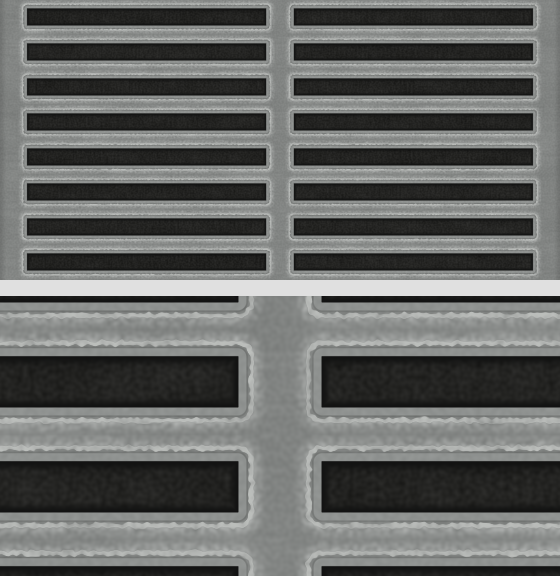
Top: the whole. Bottom: its middle third, enlarged.
Reproduce this pattern procedurally as a Shadertoy shader.

```glsl
// Worn grey metal vent plate with two columns of eight dark horizontal slots.

const vec2 PITCH = vec2(0.953, 0.125);      // slot spacing, canvas height = 1
const vec2 SLOT_HALF = vec2(0.427, 0.0305); // half size of each opening
const float ROW_SHIFT = 0.002;              // rows sit slightly above centre
const float RIM_WIDTH = 0.0145;             // opening to worn outer edge
const vec3 PLATE = vec3(0.507, 0.517, 0.510);
const vec3 RIM = vec3(0.570, 0.582, 0.575);
const vec3 WORN = vec3(0.735, 0.745, 0.735);
const vec3 CAVITY = vec3(0.137, 0.137, 0.130);
const vec3 SHADOW = vec3(0.068, 0.070, 0.068);

float hash(vec2 p) {
    vec3 h = fract(p.xyx * 0.1031);
    h += dot(h, h.yzx + 33.33);
    return fract((h.x + h.y) * h.z);
}

vec2 gradient(vec2 cell) {
    float angle = 6.2832 * hash(cell);
    return vec2(cos(angle), sin(angle));
}

// Gradient noise, roughly -0.7 to 0.7.
float noise(vec2 p) {
    vec2 i = floor(p), f = p - i;
    vec2 u = f * f * f * (f * (f * 6.0 - 15.0) + 10.0);
    vec2 e = vec2(1.0, 0.0);
    float a = dot(gradient(i), f);
    float b = dot(gradient(i + e.xy), f - e.xy);
    float c = dot(gradient(i + e.yx), f - e.yx);
    float d = dot(gradient(i + e.xx), f - e.xx);
    return mix(mix(a, b, u.x), mix(c, d, u.x), u.y);
}

float fbm(vec2 p) {
    float sum = 0.0, amplitude = 0.6;
    for (int i = 0; i < 4; i++) {
        sum += amplitude * noise(p);
        p = p * 2.03 + 17.3;
        amplitude *= 0.5;
    }
    return sum;
}

float roundedBox(vec2 p, vec2 halfSize, float radius) {
    vec2 q = abs(p) - halfSize + radius;
    return length(max(q, 0.0)) + min(max(q.x, q.y), 0.0) - radius;
}

float band(float d, float halfWidth, float blur) {
    return 1.0 - smoothstep(halfWidth - blur, halfWidth + blur, abs(d));
}

// Plate with cloudy stains, fine grain and brushed streaks.
vec3 plateColor(vec2 p) {
    float stain = fbm(p * vec2(5.0, 7.0));
    float grain = noise(p * 145.0 + 40.0);
    float brushed = noise(p * vec2(12.0, 95.0));
    return PLATE + 0.045 * stain + 0.035 * grain + 0.02 * brushed;
}

// Raised rim and the chipped, bright halo around it.
vec3 addRim(vec3 color, vec2 p, float opening, float rim, float blur) {
    float ragged = noise(p * 125.0 + 9.0);
    float patches = fbm(p * 14.0 + 5.0);
    float outside = smoothstep(-0.002, 0.003, rim);
    float halo = outside * (1.0 - smoothstep(0.002, 0.021, rim));
    color += halo * (0.085 + 0.13 * ragged + 0.07 * patches);

    float line = band(rim - 0.001 + 0.004 * ragged, 0.0026, blur);
    color = mix(color, WORN, line * clamp(0.78 + 0.5 * patches + 0.4 * ragged, 0.0, 1.0));

    float face = band(opening - 0.005, 0.0045, blur);
    color = mix(color, RIM + 0.04 * ragged, 0.85 * face);
    return color - 0.05 * band(opening - 0.0105, 0.001, blur);
}

// Sooty recess, shaded along its walls and most deeply at the top.
vec3 cavityColor(vec2 p, vec2 local, float opening, float tone) {
    float depth = smoothstep(0.0, 0.013, -opening);
    float topShade = smoothstep(0.008, SLOT_HALF.y, local.y);
    float streak = noise(p * vec2(120.0, 22.0));
    float grain = noise(p * 150.0 + 70.0);
    float soot = fbm(p * vec2(8.0, 20.0) + 31.0);
    vec3 color = mix(SHADOW, CAVITY, depth * (1.0 - 0.35 * topShade));
    return color + depth * (0.025 * streak + 0.045 * grain + 0.035 * soot + tone);
}

void mainImage(out vec4 fragColor, in vec2 fragCoord) {
    vec2 p = fragCoord / iResolution.y;
    float aspect = iResolution.x / iResolution.y;
    float blur = 0.75 / iResolution.y;

    // Two columns centred on the canvas, eight rows up its height.
    vec2 grid = (p - vec2(0.5 * aspect, ROW_SHIFT)) / PITCH;
    vec2 cell = clamp(floor(grid), vec2(-1.0, 0.0), vec2(0.0, 7.0));
    vec2 local = (grid - cell - 0.5) * PITCH;
    float tone = 0.014 * (hash(cell + 11.0) - 0.5);

    float opening = roundedBox(local, SLOT_HALF, 0.001);
    float rim = roundedBox(local, SLOT_HALF + RIM_WIDTH, 0.014);

    vec3 color = addRim(plateColor(p), p, opening, rim, blur);
    vec3 cavity = cavityColor(p, local, opening, tone);
    color = mix(cavity, color, smoothstep(-blur, blur, opening));

    // Grime gathers on the outer left and right margins.
    float margin = min(p.x, aspect - p.x);
    color *= 1.0 - 0.12 * (1.0 - smoothstep(0.0, 0.025, margin));
    fragColor = vec4(clamp(color, 0.0, 1.0), 1.0);
}
```
